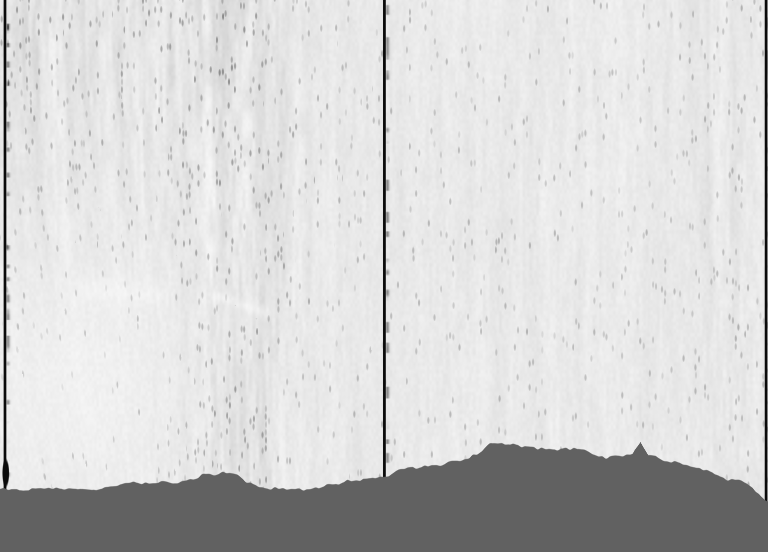
Write a Shadertoy shader that draws this texture.

```glsl
// Pale painted wooden planks with vertical grain above a flat grey ragged ridge.

const vec3  GROUND_COLOR    = vec3(0.38);
const float PAINT_LEFT      = 0.928;
const float PAINT_RIGHT     = 0.932;
const float SEAM_SHADE      = 0.04;
const float SEAM_HALF_WIDTH = 0.0018;
const vec3  SEAM_X          = vec3(0.0065, 0.5005, 0.9975);
const vec2  FIBRE_FREQ      = vec2(230.0, 22.0);
const vec2  PORE_GRID       = vec2(250.0, 70.0);
const float FIBRE_DEPTH     = 0.11;
const float PORE_DEPTH      = 0.30;
const float RIDGE_ROUGHNESS = 0.011;

float hash(vec2 p) {
    vec3 q = fract(p.xyx * 0.1031);
    q += dot(q, q.yzx + 33.33);
    return fract((q.x + q.y) * q.z);
}

float valueNoise(vec2 p) {
    vec2 i = floor(p), f = fract(p);
    f = f * f * (3.0 - 2.0 * f);
    return mix(mix(hash(i), hash(i + vec2(1, 0)), f.x),
               mix(hash(i + vec2(0, 1)), hash(i + vec2(1, 1)), f.x), f.y);
}

float bump(float x, float center, float width) {
    float d = (x - center) / width;
    return exp(-d * d);
}

float blob(vec2 p, vec2 center, vec2 radius) {
    vec2 d = (p - center) / radius;
    return exp(-dot(d, d));
}

float segmentDistance(vec2 p, vec2 a, vec2 b) {
    vec2 ab = b - a;
    return length(p - a - ab * clamp(dot(p - a, ab) / dot(ab, ab), 0.0, 1.0));
}

// Ridge height: broad steps and bumps, one sharp tip, then small crumbs
float ridgeHeight(float x) {
    float h = 0.114;
    h += 0.010 * smoothstep(0.09, 0.20, x) * (1.0 - smoothstep(0.30, 0.36, x));
    h += 0.019 * bump(x, 0.285, 0.04) + 0.007 * bump(x, 0.45, 0.012);
    h += 0.048 * smoothstep(0.39, 0.60, x) + 0.022 * smoothstep(0.595, 0.64, x);
    h += 0.013 * bump(x, 0.66, 0.035) + 0.006 * bump(x, 0.825, 0.025);
    h -= 0.014 * smoothstep(0.755, 0.80, x);
    h -= 0.042 * smoothstep(0.85, 0.98, x) + 0.034 * smoothstep(0.965, 1.0, x);
    h += 0.022 * max(0.0, 1.0 - abs(x - 0.834) / 0.010);
    float crumbs = 0.65 * valueNoise(vec2(x * 75.0, 3.0))
                 + 0.35 * valueNoise(vec2(x * 190.0, 8.0));
    return h + RIDGE_ROUGHNESS * (crumbs - 0.5);
}

// Short dark pores, one possible dash per grid cell
float pores(vec2 p, float density) {
    vec2 g = p * PORE_GRID;
    g.y += 40.0 * hash(vec2(floor(g.x), 5.0));
    vec2 cell = floor(g);
    vec2 offset = fract(g) - 0.5;
    offset.x += 0.3 * (hash(cell + 17.0) - 0.5);
    float dash = 1.0 - smoothstep(0.15, 0.55, length(offset * vec2(1.0, 0.9)));
    return dash * step(1.0 - density, hash(cell)) * (0.4 + 0.6 * hash(cell + 41.0));
}

float woodShade(vec2 p) {
    bool isLeft = p.x < SEAM_X.y;
    // Grain leans to the right as it falls at the left side
    float fall = 1.0 - p.y;
    vec2 g = p - vec2(0.065 * fall * fall * bump(p.x, 0.06, 0.13), 0.0);

    // Where the grain is strong and where the paint lies thick
    float worn = isLeft
        ? 0.40 + 0.50 * bump(p.x, 0.31, 0.065) + 0.50 * blob(p, vec2(0.05, 1.0), vec2(0.15, 0.28))
               + 0.30 * blob(p, vec2(0.24, 0.9), vec2(0.12, 0.4))
        : 0.40 + 0.18 * bump(p.x, 0.96, 0.06);
    float thick = isLeft ? blob(p, vec2(0.10, 0.30), vec2(0.13, 0.24)) : 0.0;
    float ridgeA = segmentDistance(p, vec2(0.12, 0.475), vec2(0.20, 0.465));
    float ridgeB = segmentDistance(p, vec2(0.285, 0.463), vec2(0.345, 0.434));
    float gloss = 0.6 * bump(ridgeA, 0.0, 0.022) + 0.8 * bump(ridgeB, 0.0, 0.010);
    worn *= (1.0 - 0.72 * thick) * (1.0 - 0.6 * min(gloss, 1.0));

    // Long fibres, wider bands and a fine tooth
    float fibre = 0.6 * valueNoise(g * FIBRE_FREQ)
                + 0.4 * valueNoise(g * FIBRE_FREQ * vec2(0.45, 0.15) + 31.0);
    float band = valueNoise(vec2(g.x * 90.0, g.y * 1.5 + 7.0));
    float tooth = valueNoise(p * vec2(330.0, 150.0) + 60.0) - 0.5;
    float shade = isLeft ? PAINT_LEFT : PAINT_RIGHT;
    shade += 0.022 * thick + 0.03 * gloss + 0.025 * tooth;
    shade -= FIBRE_DEPTH * worn * (fibre + 0.6 * band - 0.45);
    float density = worn * (isLeft ? 0.08 + 0.22 * band * band : 0.12);
    return shade - PORE_DEPTH * (0.45 + 0.5 * worn) * pores(g, density);
}

void mainImage(out vec4 fragColor, in vec2 fragCoord) {
    vec2 p = fragCoord / iResolution.xy;
    vec2 pixel = 1.0 / iResolution.xy;
    float shade = min(woodShade(p), 0.97);

    // Dark seams with chipped right lips
    for (int i = 0; i < 3; i++) {
        float d = p.x - SEAM_X[i];
        float chip = smoothstep(0.62, 0.9, valueNoise(vec2(float(i) * 9.0, p.y * 85.0)));
        shade -= 0.35 * chip * bump(d, 0.004, 0.0025);
        float seam = 1.0 - smoothstep(-0.6, 0.6, (abs(d) - SEAM_HALF_WIDTH) / pixel.x);
        shade = mix(shade, SEAM_SHADE, seam);
    }
    // Knot at the foot of the left seam
    float knot = length((p - vec2(0.0075, 0.143)) / vec2(0.0045, 0.025));
    shade = mix(shade, SEAM_SHADE, 1.0 - smoothstep(0.75, 1.15, knot));

    float ground = 1.0 - smoothstep(-0.8, 0.8, (p.y - ridgeHeight(p.x)) / pixel.y);
    fragColor = vec4(mix(vec3(shade), GROUND_COLOR, ground), 1.0);
}
```
